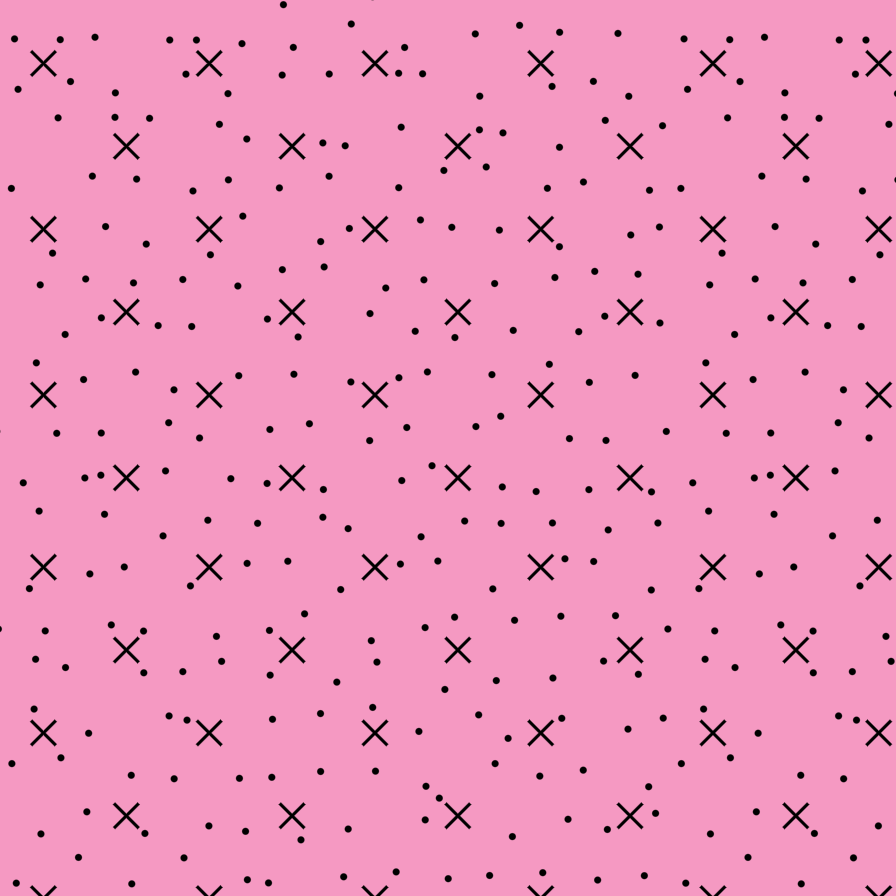
Reproduce this pattern procedurally as a three.js fragment shader.

```glsl
// Thin black crosses on a staggered lattice over flat pink, strewn with small dots.
// The lattice widens slightly at one seam per axis; the dots come from a jittered,
// sideways-wrapping grid and are pushed clear of the nearest cross.

varying vec2 vUv;

const vec3 PINK = vec3(0.96, 0.60, 0.76);
const vec3 INK = vec3(0.0);

// Cross lattice
const float PITCH = 0.185;
const vec2 ORIGIN = vec2(0.0485, -0.003);
const vec2 SEAM = vec2(0.652, 0.417);
const float SEAM_GAP = 0.0072;
const float ARM_LENGTH = 0.0195;
const float ARM_HALF_WIDTH = 0.00175;

// Dots
const float DOT_RADIUS = 0.0039;
const float DOT_COLUMNS = 13.0;
const float TILE_WIDTH = 4.0 * PITCH + SEAM_GAP;
const vec2 DOT_CELL = vec2(TILE_WIDTH / DOT_COLUMNS, 0.055);
const float DOT_JITTER = 0.64;
const float CLEARANCE = 0.0286;

vec2 hash2(vec2 p) {
  vec3 q = fract(vec3(p.xyx) * vec3(0.1031, 0.1030, 0.0973));
  q += dot(q, q.yzx + 33.33);
  return fract((q.xx + q.yz) * q.zy);
}

// Offset from the nearest cross centre, the rows being staggered by half a pitch
vec2 fromCross(vec2 p) {
  vec2 q = p - SEAM_GAP * step(SEAM, p) - ORIGIN;
  vec2 a = q - PITCH * floor(q / PITCH + 0.5);
  vec2 b = q - PITCH * (floor(q / PITCH) + 0.5);
  return dot(a, a) < dot(b, b) ? a : b;
}

float boxDistance(vec2 p, vec2 halfSize) {
  vec2 d = abs(p) - halfSize;
  return length(max(d, 0.0)) + min(max(d.x, d.y), 0.0);
}

float crossDistance(vec2 p) {
  vec2 offset = fromCross(p);
  vec2 diagonal = vec2(offset.x + offset.y, offset.y - offset.x) * 0.70711;
  vec2 arm = vec2(ARM_LENGTH, ARM_HALF_WIDTH);
  return min(boxDistance(diagonal, arm), boxDistance(diagonal, arm.yx));
}

// Centre of the dot in one grid cell, moved outward if it crowds a cross
vec2 dotCentre(vec2 cell) {
  vec2 id = vec2(mod(cell.x, DOT_COLUMNS), cell.y);
  vec2 jitter = (hash2(id + 7.0) - 0.5) * DOT_JITTER;
  float stagger = 0.5 * mod(cell.y, 2.0);
  vec2 centre = (cell + 0.5 + jitter + vec2(stagger, 0.0)) * DOT_CELL;
  vec2 offset = fromCross(centre);
  float reach = max(length(offset), 0.0001);
  return centre + offset / reach * max(CLEARANCE - reach, 0.0);
}

float dotDistance(vec2 p) {
  float nearest = 1.0;
  float row = floor(p.y / DOT_CELL.y);
  for (int j = -1; j <= 1; j++) {
    float y = row + float(j);
    float column = floor(p.x / DOT_CELL.x - 0.5 * mod(y, 2.0));
    for (int i = -1; i <= 1; i++) {
      vec2 centre = dotCentre(vec2(column + float(i), y));
      nearest = min(nearest, distance(p, centre));
    }
  }
  return nearest - DOT_RADIUS;
}

void main() {
  float edge = 0.8 * max(fwidth(vUv.x), fwidth(vUv.y));
  float shape = min(crossDistance(vUv), dotDistance(vUv));
  float ink = 1.0 - smoothstep(-edge, edge, shape);
  gl_FragColor = vec4(mix(PINK, INK, ink), 1.0);
}
```
